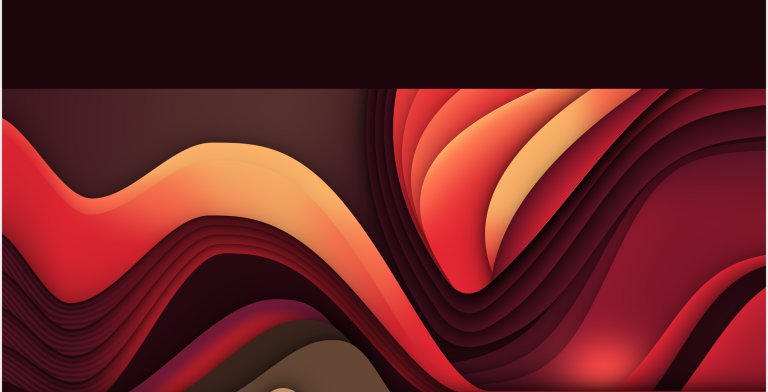
Reproduce this background procedurally as a Shadertoy shader.

```glsl
#define SIZE vec2(7.68, 3.93)
#define NIGHT vec3(.15, .03, .06)
#define PLUM vec3(.31, .07, .14)
#define BROWN vec3(.34, .19, .18)
#define CRIMSON vec3(.53, .09, .17)
#define RED vec3(.9, .15, .2)
#define CORAL vec3(.99, .43, .3)
#define AMBER vec3(.99, .7, .41)
#define PAPER vec3(.95, .92, .93)
#define SHADOW .09
#define BAND .89

// Smooth ramp from 0 at a to 1 at b, in either direction
float ramp(float a, float b, float x) {
    float t = clamp((x - a) / (b - a), 0., 1.);
    return t * t * (3. - 2. * t);
}

vec3 heat(float t) {
    return mix(mix(RED, CORAL, ramp(0., .55, t)), AMBER, ramp(.45, 1., t));
}

// Line through start, valley (a.xy, a.zw), peak and end (b.xy, b.zw)
float height(float x, vec4 a, vec4 b, float skew) {
    float t = clamp((x - b.x) / (b.z - b.x), 0., 1.);
    return a.y + (a.w - a.y) * ramp(a.x, a.z, x)
        + (b.y - a.w) * ramp(a.z, b.x, x)
        + (b.w - b.y) * ramp(0., 1., pow(t, skew));
}

// Distances: negative below a wave, below a slope, right of a side
float wave(vec2 p, vec4 a, vec4 b, float skew) {
    float h = height(p.x, a, b, skew);
    float s = (height(p.x + .02, a, b, skew) - h) / .02;
    return (h - p.y) * inversesqrt(1. + s * s);
}

// s = centre, width, upper level, drop
float slope(vec2 p, vec4 s) {
    float e = 1. / (1. + exp((p.x - s.x) / s.y));
    float g = s.w / s.y * e * (1. - e);
    return (s.z + s.w * e - p.y) * inversesqrt(1. + g * g);
}

// s = vertex, curvature, lean
float side(vec2 p, vec4 s) {
    float y = p.y - s.y, g = 2. * s.z * y;
    return (s.x + s.z * y * y * (1. - s.w * y) - p.x) * inversesqrt(1. + g * g);
}

float smoothMax(float a, float b, float k) {
    float h = max(k - abs(a - b), 0.) / k;
    return max(a, b) + .25 * h * h * k;
}

// Lay a sheet over the base, with a soft shadow around it
vec3 lay(vec3 base, vec3 ink, float d, float shade) {
    float px = .7 * SIZE.y / iResolution.y;
    base *= 1. - shade * exp(-max(d, 0.) / SHADOW);
    return mix(base, ink, 1. - smoothstep(-px, px, d));
}

// Falloff inwards from an edge
float inner(float d, float width) {
    return exp(min(d, 0.) / width);
}

vec3 rightField(vec3 col, vec2 p) {
    for (int i = 0; i < 3; i++) {
        float t = float(i) / 2.;
        float d = slope(p, mix(vec4(5.9, .38, 1.3, 2.4), vec4(6.1, .28, 1.5, 2.38), t));
        vec3 ink = mix(PLUM, CRIMSON, (.3 + .7 * t) * ramp(4.8, 6.2, p.x) * ramp(1.2, 2.3, p.y));
        col = lay(col, ink * (.95 + .15 * inner(d, .3)), d, .3);
    }
    vec2 g = (p - vec2(6.05, 3.75)) * vec2(2.2, 2.8);
    col += vec3(.5, .2, .12) * exp(-dot(g, g));
    // Bright rim, dark hollow and red corner
    float d = slope(p, vec4(6.65, .3, 2.5, 1.65));
    col = lay(col, mix(CRIMSON, RED, inner(d, .2)), d, .2);
    d = slope(p, vec4(6.8, .3, 2.56, 1.9));
    col = lay(col, mix(NIGHT, PLUM, ramp(0., -.6, d)), d, .3);
    d = slope(p, vec4(7.05, .35, 2.58, 2.));
    return lay(col, mix(CRIMSON, RED, .2 + .6 * inner(d, .3)), d, .4);
}

vec3 bulb(vec3 col, vec2 p) {
    // Nested bowls
    vec4 wall = vec4(3.93, 1.3, .235, 0.);
    float bowl, d, t;
    for (int i = 0; i < 4; i++) {
        t = float(i) / 3.;
        vec4 s = mix(vec4(5.98, .4, 1.33, 2.25), vec4(5.75, .48, .85, 2.7), min(2. * t, 1.));
        s = mix(s, vec4(5.72, .7, .2, 3.45), max(2. * t - 1., 0.));
        bowl = smoothMax(side(p, mix(vec4(3.66, 1.31, .17, 0.), wall, t)), -slope(p, s), .3);
        vec3 ink = mix(PLUM * .85, CRIMSON, ramp(4., 5.8, p.x) * (.2 + .6 * t));
        ink = mix(ink, RED, .7 * t * ramp(1.6, .9, p.y) * ramp(5.8, 6.5, p.x));
        ink *= .8 + .35 * inner(bowl, .12);
        col = lay(col, i == 3 ? heat(.2 * ramp(2.2, .9, p.y)) : ink, bowl, .45);
    }
    // Petals stacked inside
    for (int i = 1; i < 4; i++) {
        t = float(i) / 3.;
        d = side(p, mix(wall, vec4(4.2, 2.05, .65, .3), t));
        float warmth = (.15 + .75 * t * t) * ramp(2.7, 1.4, p.y) * inner(d, .4);
        col = lay(col, heat(warmth), max(d, bowl), .25);
    }
    d = side(p, vec4(4.85, 2.35, .5, 0.));
    t = ramp(2.9, 1.9, p.y) * (1. - .6 * ramp(5.5, 6.3, p.x));
    col = lay(col, heat(t), max(d, bowl), .5);
    d = side(p, vec4(4.9, 3., .34, 0.));
    vec3 ink = mix(CRIMSON, RED, ramp(0., -.5, d)) * (1. - .4 * inner(d, SHADOW));
    return lay(col, ink, max(d, bowl), .2);
}

vec3 ribbons(vec3 col, vec2 p) {
    // Broad ribbon with a lighter upper strip
    vec4 a = vec4(-.1, 2.3, .7, 3.04), b = vec4(2.1, 2.16, 4.7, 3.95);
    float d = wave(p, vec4(-.1, 1.15, .92, 1.99), vec4(2.12, 1.43, 4.9, 3.92), 1.52);
    float low = max(wave(p, a, b, 1.35), 0.);
    float warmth = ramp(.3, 2.3, p.x) * ramp(4.4, 2.7, p.x) + .3 * inner(d, .2) * ramp(4.4, 3.6, p.x);
    warmth -= .6 * exp(-low / .3) * ramp(3., 1., p.x);
    col = lay(col, heat(warmth), d, .3);
    d = wave(p, vec4(-.1, 1.3, .9, 2.15), vec4(2.1, 1.61, 4.7, 3.95), 1.45);
    float dim = .3 * exp(-low / .25) * ramp(1.6, .4, p.x);
    col = lay(col, heat(warmth - .15) * (.97 - dim), d, .06);
    // Thin folds fanning out beneath it
    for (int i = 0; i < 5; i++) {
        float t = float(i) / 4.;
        d = wave(p, mix(a, vec4(-.1, 3.8, .75, 4.1), t), mix(b, vec4(2.25, 2.54, 4.45, 4.), t), 1.35);
        float lines = (.5 + .5 * sin(d * 125.)) * ramp(1.6, .6, p.x);
        vec3 ink = mix(PLUM * (.75 + .4 * lines), RED, (.35 + .65 * t) * ramp(.6, 1.6, p.x));
        col = lay(col, i == 4 ? NIGHT : ink * (1. - .6 * inner(d, .07)), d, .1);
    }
    // Hills inside the hollow
    for (int i = 0; i < 3; i++) {
        float t = float(i) / 2.;
        d = wave(p, mix(vec4(-.1, 4.1, .8, 4.1), vec4(-.1, 4.1, 2., 4.05), t),
            mix(vec4(2.75, 3., 4., 4.1), vec4(3.3, 3.41, 4.05, 4.05), t), 1.5);
        vec3 ink = mix(vec3(.45, .1, .22), RED * .85, ramp(-.05, -.25, d));
        ink = i == 0 ? ink : mix(vec3(.17, .1, .08), vec3(.4, .28, .21), t * t);
        col = lay(col, ink, d, .4);
    }
    return lay(col, vec3(.75, .55, .4), length(p - vec2(2.83, 4.1)) - .21, .4);
}

void mainImage(out vec4 fragColor, in vec2 fragCoord) {
    // Canvas units, y growing downwards
    vec2 uv = fragCoord / iResolution.xy;
    vec2 p = vec2(uv.x, 1. - uv.y) * SIZE, g = p - vec2(2.9, 1.3);
    float glow = exp(-.15 * dot(g, g)) * ramp(5., 2.8, p.x + .4 * (p.y - 1.));
    vec3 col = mix(PLUM * .7, BROWN, glow);
    col = ribbons(bulb(rightField(col, p), p), p);
    // Top band and pale side margins
    col = lay(col, NIGHT * .75, p.y - BAND, 0.);
    col = lay(col, PAPER, min(p.x, SIZE.x - p.x) - .02, 0.);
    fragColor = vec4(clamp(col, 0., 1.), 1.);
}
```
